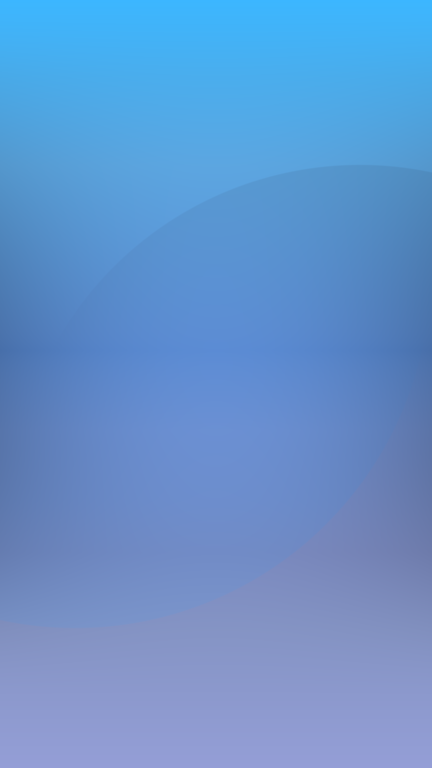
A Shadertoy shader for this background:

```glsl
// A calm sky-to-lavender backdrop: a vertical colour ramp, two large
// overlapping translucent discs, and soft shading on both sides.
// Lengths are in canvas widths; depth runs from 0 (top) to 1 (bottom).

// Linear progress from a to b, limited to 0..1.
float ramp(float a, float b, float x) {
    return clamp((x - a) / (b - a), 0.0, 1.0);
}

// Smooth coverage of a disc, softened over about one pixel.
float disc(vec2 p, vec2 center, float radius) {
    float blur = 1.0 / iResolution.x;
    return 1.0 - smoothstep(-blur, blur, length(p - center) - radius);
}

vec3 backdrop(float depth) {
    vec3 c = vec3(0.235, 0.715, 1.0);
    c = mix(c, vec3(0.29, 0.68, 0.93), ramp(0.0, 0.10, depth));
    c = mix(c, vec3(0.36, 0.65, 0.88), ramp(0.10, 0.215, depth));
    c = mix(c, vec3(0.365, 0.55, 0.83), ramp(0.215, 0.455, depth));
    c = mix(c, vec3(0.44, 0.56, 0.81), ramp(0.455, 0.56, depth));
    c = mix(c, vec3(0.48, 0.54, 0.75), ramp(0.56, 0.72, depth));
    c = mix(c, vec3(0.52, 0.58, 0.77), ramp(0.72, 0.82, depth));
    return mix(c, vec3(0.58, 0.62, 0.84), ramp(0.82, 1.0, depth));
}

void mainImage(out vec4 fragColor, in vec2 fragCoord) {
    vec2 uv = fragCoord / iResolution.xy;
    vec2 p = fragCoord / iResolution.x;
    float depth = 1.0 - uv.y;
    vec3 color = backdrop(depth);

    // Upper disc: a dark veil that fades towards the middle.
    float veil = disc(p, vec2(0.833, 0.59), 0.806) * (1.0 - ramp(0.215, 0.455, depth));
    color -= vec3(0.02, 0.047, 0.06) * veil;

    // Lower disc: a cool tint that grows below the middle.
    float tint = disc(p, vec2(0.174, 1.146), 0.822) * ramp(0.43, 0.65, depth);
    color += vec3(-0.036, 0.006, 0.026) * tint;

    // Side shading, strongest around the middle.
    float side = pow(abs(2.0 * uv.x - 1.0), 2.0);
    float band = smoothstep(0.0, 0.455, depth) * (1.0 - smoothstep(0.55, 0.92, depth));
    color *= 1.0 - 0.19 * side * band;

    // Faint horizontal crease where the two halves meet.
    float crease = exp(-60.0 * abs(depth - 0.457));
    color *= 1.0 - vec3(0.035, 0.02, 0.01) * crease * (0.4 + side);

    fragColor = vec4(color, 1.0);
}
```
